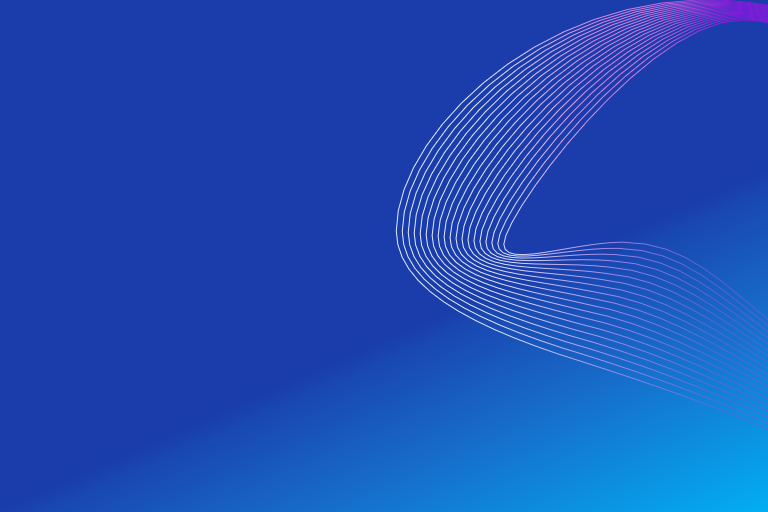
Reproduce this background procedurally as a Shadertoy shader.

```glsl
// A deep blue field that brightens to cyan in the lower right corner, crossed by
// a folded ribbon of fine lines. Each line is a chain of cubic curves, blended
// between the outer and the inner rim of the ribbon.

const float LINES = 19.0;

float segmentDistance(vec2 p, vec2 a, vec2 b) {
    vec2 ab = b - a;
    return length(p - a - ab * clamp(dot(p - a, ab) / dot(ab, ab), 0.0, 1.0));
}

vec2 cubic(vec2 a, vec2 b, vec2 c, vec2 d, float t) {
    float s = 1.0 - t;
    return s * s * s * a + 3.0 * s * s * t * b + 3.0 * s * t * t * c + t * t * t * d;
}

// Distance to a cubic curve, walked in short straight steps
float curveDistance(vec2 p, vec2 a, vec2 b, vec2 c, vec2 d, int steps) {
    float nearest = 1e3;
    vec2 last = a;
    for (int i = 1; i <= steps; i++) {
        vec2 next = cubic(a, b, c, d, float(i) / float(steps));
        nearest = min(nearest, segmentDistance(p, last, next));
        last = next;
    }
    return nearest;
}

// Distance to one line of the ribbon: k = 0 is the outer rim, k = 1 the inner
float strandDistance(vec2 p, float k) {
    // Joints shared by neighbouring curves
    vec2 fold = mix(vec2(0.774, 0.549), vec2(0.984, 0.523), k);
    vec2 crest = mix(vec2(1.362, 1.000), vec2(1.449, 0.961), k);
    vec2 belly = mix(vec2(1.089, 0.309), vec2(1.216, 0.527), k);

    // Rising arm and its tip
    float d = curveDistance(p, fold,
        mix(vec2(0.774, 0.728), vec2(0.984, 0.582), k),
        mix(vec2(1.031, 0.990), vec2(1.265, 0.961), k), crest, 14);
    d = min(d, curveDistance(p, crest,
        mix(vec2(1.430, 1.002), vec2(1.479, 0.961), k),
        mix(vec2(1.479, 0.994), vec2(1.498, 0.957), k),
        mix(vec2(1.527, 0.984), vec2(1.527, 0.949), k), 4));

    // Lower arm, from the fold to the right edge
    d = min(d, curveDistance(p, fold,
        mix(vec2(0.774, 0.442), vec2(0.984, 0.475), k),
        mix(vec2(0.914, 0.368), vec2(1.119, 0.527), k), belly, 12));
    return min(d, curveDistance(p, belly,
        mix(vec2(1.226, 0.265), vec2(1.342, 0.527), k),
        mix(vec2(1.362, 0.222), vec2(1.411, 0.446), k),
        mix(vec2(1.518, 0.154), vec2(1.518, 0.362), k), 8));
}

// Share of the pixel covered by all lines together
float ribbonCoverage(vec2 p, float pixel) {
    if (p.x < 0.76 || p.y < 0.14) return 0.0;
    float width = 0.0019;
    float clear = 1.0;
    for (float i = 0.0; i < LINES; i++) {
        float d = strandDistance(p, i / (LINES - 1.0));
        float cover = (0.5 * (width + pixel) - d) / pixel;
        clear *= 1.0 - clamp(cover, 0.0, min(1.0, width / pixel));
    }
    return 1.0 - clear;
}

// White at the fold, pink along the arms, violet toward the right edge
vec3 ribbonColor(vec2 p) {
    vec3 upper = mix(vec3(0.86, 0.50, 0.88), vec3(0.52, 0.10, 0.86),
                     smoothstep(1.22, 1.45, p.x));
    vec3 lower = mix(vec3(0.66, 0.56, 0.92), vec3(0.42, 0.36, 0.86),
                     smoothstep(1.15, 1.45, p.x));
    vec3 arm = mix(lower, upper, smoothstep(0.52, 0.70, p.y));
    return mix(vec3(0.90, 0.94, 1.0), arm, smoothstep(0.92, 1.22, p.x));
}

void mainImage(out vec4 fragColor, in vec2 fragCoord) {
    vec2 p = fragCoord / iResolution.y;

    // Diagonal glow, flat blue above its rim
    float glow = clamp((dot(p, vec2(0.405, -0.914)) + 0.025) / 0.63, 0.0, 1.0);
    vec3 color = mix(vec3(0.10, 0.24, 0.67), vec3(0.09, 0.42, 0.79),
                     smoothstep(0.0, 0.1, glow) * min(glow / 0.42, 1.0));
    color = mix(color, vec3(0.01, 0.68, 0.95), max(glow - 0.42, 0.0) / 0.58);

    // Ribbon, fainter along the lower arm
    float strength = 1.0 - 0.25 * smoothstep(1.1, 1.4, p.x) * step(p.y, 0.7);
    color = mix(color, ribbonColor(p), ribbonCoverage(p, 1.0 / iResolution.y) * strength);

    fragColor = vec4(color, 1.0);
}
```
